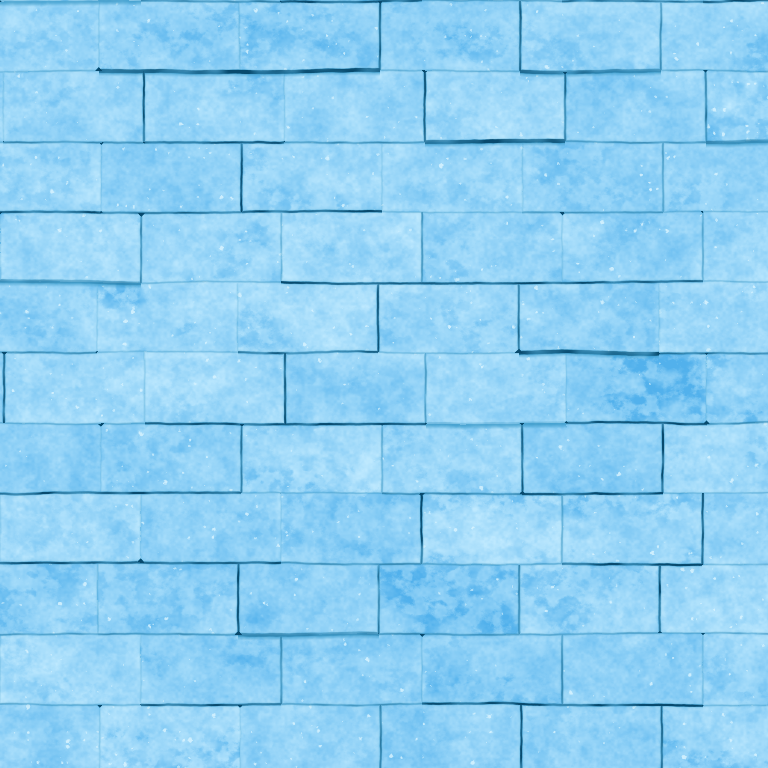
Reproduce this texture procedurally as a WebGL 2 fragment shader.

```glsl
#version 300 es
precision highp float;

uniform vec2 u_resolution;
out vec4 fragColor;

const vec2 BRICKS = vec2(5.466, 10.917);
const vec3 PALE = vec3(0.70, 0.89, 0.99);
const vec3 DEEP = vec3(0.41, 0.74, 0.94);
const vec3 SHADE = vec3(0.20, 0.59, 0.78);
const vec3 GAP = vec3(0.03, 0.29, 0.43);
const vec3 CRYSTAL = vec3(0.86, 0.96, 1.0);

// Integer hash of a cell, 0 to 1
float hash(vec2 cell, uint seed) {
  uvec2 q = uvec2(ivec2(cell)) * uvec2(1597u, 3571u);
  uint h = (q.x ^ (q.y * 7919u) ^ (seed * 9176u)) * 747796u + 28913u;
  h = (h ^ (h >> 15)) * 739187u;
  h = (h ^ (h >> 13)) * 668265u;
  h ^= h >> 16;
  return float(h & 65535u) / 65535.0;
}

float noise(vec2 p, uint seed) {
  vec2 i = floor(p), f = fract(p);
  f = f * f * (3.0 - 2.0 * f);
  vec2 e = vec2(1.0, 0.0);
  return mix(mix(hash(i, seed), hash(i + e, seed), f.x),
             mix(hash(i + e.yx, seed), hash(i + e.xx, seed), f.x), f.y);
}

float fbm(vec2 p, uint seed) {
  float sum = 0.0, weight = 0.52;
  for (uint i = 0u; i < 5u; i++) {
    sum += weight * noise(p, seed + i);
    p = mat2(1.6, 1.2, -1.2, 1.6) * p + 3.7;
    weight *= 0.52;
  }
  return sum;
}

// Alternate courses are staggered, with a slight drift of each
float courseOffset(float row) {
  float stagger = mod(row, 2.0) < 0.5 ? 0.705 : 0.015;
  return stagger + 0.03 * (hash(vec2(row, 3.0), 1u) - 0.5);
}

float band(float dist, float halfWidth, float soft) {
  return 1.0 - smoothstep(halfWidth - soft, halfWidth + soft, dist);
}

// Mineral specks, one candidate per grid cell
float specks(vec2 p, float density, uint seed) {
  vec2 cell = floor(p);
  vec2 centre = 0.3 + 0.4 * vec2(hash(cell, seed), hash(cell, seed + 1u));
  float radius = mix(0.08, 0.26, pow(hash(cell, seed + 2u), 2.0));
  float ragged = 0.25 * (noise(p * 5.0, seed) - 0.5);
  float dist = length(fract(p) - centre) + ragged;
  return step(hash(cell, seed + 3u), density) * band(dist, radius, 0.1);
}

// Stone tone: 0 is deep, 1 is pale
float stoneTone(vec2 uv, vec2 brick) {
  vec2 p = uv + brick * 0.37;
  float tone = 0.67 + 0.32 * (hash(brick, 11u) - 0.5);
  tone += 0.65 * (fbm(p * vec2(20.0, 26.0), 20u) - 0.5);
  tone += 0.42 * (fbm(p * 85.0, 30u) - 0.5);
  tone += 0.22 * (noise(p * 260.0, 40u) - 0.5);
  float stain = smoothstep(0.45, 0.72, fbm(p * vec2(13.0, 19.0), 50u));
  float pits = smoothstep(0.42, 0.68, fbm(p * vec2(70.0, 85.0), 60u));
  float wear = mix(0.15, 0.75, pow(hash(brick, 12u), 2.0));
  return tone - wear * stain * (0.25 + 0.75 * pits) - 0.15 * pits;
}

void main() {
  vec2 uv = gl_FragCoord.xy / u_resolution;
  float soft = 0.8 / u_resolution.y;

  // Brick layout with uneven edges
  vec2 p = vec2(uv.x, 1.0 - uv.y) * BRICKS - vec2(0.0, 0.014);
  p.y += 0.035 * (noise(vec2(p.x * 2.0, floor(p.y + 0.5)), 2u) - 0.5);
  p += (vec2(fbm(uv * 45.0, 3u), fbm(uv * 45.0, 8u)) - 0.5) * vec2(0.012, 0.024);
  float row = floor(p.y);
  float along = p.x - courseOffset(row);
  vec2 brick = vec2(floor(along), row);

  // Nearest upright joint and nearest bed joint, each keyed by its brick
  vec2 upright = vec2(floor(along + 0.5), row);
  float bedRow = floor(p.y + 0.5);
  vec2 bed = vec2(floor(p.x - courseOffset(bedRow - 1.0)), bedRow);
  vec2 offset = vec2(along - upright.x, p.y - bedRow) / BRICKS;
  vec2 dist = abs(offset);

  // Stone face, paler along its worn edges
  float edge = min(dist.x, dist.y);
  float tone = stoneTone(uv, brick) + 0.14 * (1.0 - smoothstep(0.001, 0.011, edge));
  vec3 colour = mix(DEEP, PALE, clamp(tone, -0.3, 1.15));
  float density = mix(0.01, 0.09, pow(hash(brick, 13u), 2.0));
  colour = mix(colour, CRYSTAL, 0.8 * specks(uv * 95.0, density, 70u));
  colour = mix(colour, CRYSTAL, 0.6 * specks(uv * 150.0 + 0.5, 0.025, 80u));

  // Joints: some open and dark, some nearly closed
  float uprightOpen = smoothstep(0.25, 0.85, hash(upright, 14u));
  float bedOpen = smoothstep(0.1, 0.75, hash(bed, 15u));
  float ledge = step(0.87, hash(bed, 16u));
  vec2 gapDepth = vec2(0.16 + 0.84 * uprightOpen, 0.32 + 0.68 * bedOpen);
  gapDepth *= 0.65 + 0.45 * vec2(noise(uv * 60.0, 17u), noise(uv * 50.0, 18u));
  vec2 halfWidth = 0.0011 + vec2(0.0005 * uprightOpen, 0.0006 * bedOpen + 0.0011 * ledge);
  vec2 line = gapDepth * vec2(band(dist.x, halfWidth.x, soft), band(dist.y, halfWidth.y, soft));
  vec2 halo = gapDepth * exp(-dist / vec2(0.0018, 0.002));
  float ledgeShade = ledge * step(0.0, offset.y) * band(offset.y, 0.005, 0.003);

  // Chipped corners where joints meet
  vec2 corner = vec2(upright.x, bedRow + row * 13.0);
  float chipSize = 0.006 * pow(hash(corner, 19u), 3.0);
  float chip = band(dist.x + dist.y, chipSize, soft) * step(0.001, chipSize);

  colour = mix(colour, SHADE, 0.6 * clamp(max(max(halo.x, halo.y), ledgeShade), 0.0, 1.0));
  float gap = clamp(max(max(line.x, line.y), chip), 0.0, 1.0);
  colour = mix(colour, mix(SHADE, GAP, gap * gap), gap);
  fragColor = vec4(colour, 1.0);
}
```
